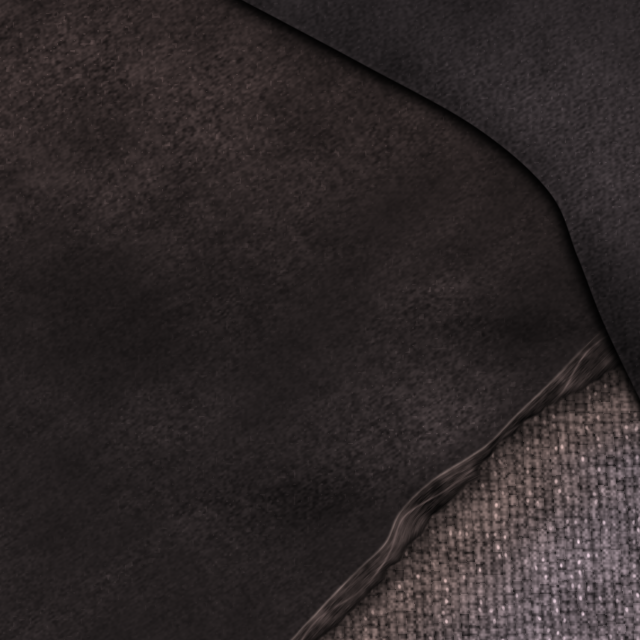
Reproduce this texture procedurally as a Shadertoy shader.

```glsl
#define LEATHER vec3(0.150, 0.130, 0.131)
#define FLAP vec3(0.160, 0.142, 0.147)
#define HEM vec3(0.270, 0.228, 0.222)
#define CLOTH_WARM vec3(0.390, 0.330, 0.318)
#define CLOTH_COOL vec3(0.430, 0.385, 0.405)
#define STITCH_SIZE vec2(0.0142, 0.0165)
#define GRAIN_SCALE 270.0
#define GRAIN_AMOUNT 0.50
#define SHADOW_WIDTH 0.014

// Edge positions x at evenly spaced heights y
const float foldKnots[11] = float[11](1.20, 1.15, 1.10, 1.04, 0.988, 0.941, 0.902, 0.858, 0.745, 0.566, 0.378);
const float hemKnots[11] = float[11](0.456, 0.502, 0.550, 0.601, 0.626, 0.677, 0.755, 0.806, 0.858, 0.906, 0.956);
const float clothKnots[11] = float[11](0.500, 0.552, 0.600, 0.643, 0.688, 0.738, 0.775, 0.838, 0.925, 1.000, 1.050);

float hash(vec2 p) {
    return fract(sin(dot(p, vec2(127.1, 311.7))) * 43758.5);
}

float noise(vec2 p) {
    vec2 i = floor(p), f = fract(p);
    f = f * f * (3.0 - 2.0 * f);
    return mix(mix(hash(i), hash(i + vec2(1, 0)), f.x),
               mix(hash(i + vec2(0, 1)), hash(i + vec2(1, 1)), f.x), f.y);
}

float fbm(vec2 p) {
    float sum = 0.0, amp = 0.5;
    for (int i = 0; i < 5; i++) {
        sum += amp * noise(p);
        p = mat2(1.6, 1.2, -1.2, 1.6) * p + 7.3;
        amp *= 0.5;
    }
    return sum;
}

// Catmull-Rom curve through the knots, straight at both ends
float curve(float k[11], float t) {
    float s = clamp(t, 0.0, 9.999);
    int i = int(s);
    float f = t - float(i);
    float b = k[i], c = k[i + 1];
    float a = i > 0 ? k[max(i - 1, 0)] : 2.0 * b - c;
    float d = i < 9 ? k[min(i + 2, 10)] : 2.0 * c - b;
    return b + 0.5 * f * (c - a + f * (2.0 * a - 5.0 * b + 4.0 * c - d + f * (3.0 * (b - c) + d - a)));
}

// Approximate signed distance, positive to the right of the edge
float edgeDistance(float k[11], vec2 p, float spacing) {
    float t = p.y / spacing;
    float slope = (curve(k, t + 0.1) - curve(k, t - 0.1)) / (0.2 * spacing);
    return (p.x - curve(k, t)) / sqrt(1.0 + slope * slope);
}

float blob(vec2 p, vec2 center, vec2 size) {
    vec2 q = (p - center) / size;
    return exp(-dot(q, q));
}

// Turns x along the hair direction of the hide
vec2 alongHair(vec2 p) {
    return mat2(0.85, -0.53, 0.53, 0.85) * p;
}

// Fine pores, creases and pale scuffs, stronger where the hide is worn
float hideGrain(vec2 p, float wear) {
    vec2 q = alongHair(p);
    float pores = noise(q * GRAIN_SCALE * vec2(0.6, 1.1)) + noise(p * GRAIN_SCALE * 0.8 + 17.0) - 1.0;
    float creases = noise(q * vec2(55.0, 170.0)) - 0.5;
    float scuffs = smoothstep(0.80, 1.0, noise(p * GRAIN_SCALE * 0.7 + 31.0));
    return (pores + 0.4 * creases) * GRAIN_AMOUNT * (0.35 + wear) + scuffs * (0.1 + 0.6 * wear);
}

vec3 leather(vec2 p) {
    float mottling = fbm(alongHair(p) * vec2(5.0, 12.0) + 2.0) - 0.48;
    float patches = fbm(p * 18.0 + 9.0) - 0.48;
    float worn = 0.45 * blob(p, vec2(0.06, 0.92), vec2(0.32, 0.18))
               + 0.48 * blob(p, vec2(0.32, 0.84), vec2(0.12, 0.10))
               + 0.35 * blob(p, vec2(0.08, 0.68), vec2(0.25, 0.08))
               + 0.32 * blob(p, vec2(0.66, 0.78), vec2(0.12, 0.06))
               + 0.30 * blob(p, vec2(0.70, 0.55), vec2(0.16, 0.08))
               + 0.45 * blob(p, vec2(0.63, 0.34), vec2(0.16, 0.09));
    float dark = 0.30 * blob(p, vec2(0.47, 0.22), vec2(0.16, 0.05))
               + 0.32 * blob(p, vec2(0.82, 0.49), vec2(0.13, 0.035))
               + 0.10 * blob(p, vec2(0.25, 0.50), vec2(0.30, 0.10));
    float wear = clamp(worn + mottling * 1.1 + 0.12, 0.0, 1.0);
    float light = 0.95 + worn * 0.58 - dark + mottling * 0.38 + patches * (0.22 + worn);
    vec3 tint = mix(vec3(1), vec3(1.04, 0.99, 0.96), smoothstep(0.3, 0.9, p.y));
    return LEATHER * tint * max(light + hideGrain(p, wear), 0.3);
}

vec3 flap(vec2 p, float d) {
    float worn = 0.50 * blob(p, vec2(0.96, 0.74), vec2(0.12, 0.13))
               + 0.30 * blob(p, vec2(0.80, 0.86), vec2(0.14, 0.08));
    float mottling = fbm(p * vec2(13.0, 10.0) + 4.0) - 0.48;
    float light = 0.80 + 0.20 * smoothstep(0.0, 0.08, d) + worn * 0.65 + mottling * 0.45;
    light -= 0.25 * blob(p, vec2(1.0, 0.47), vec2(0.10, 0.10));
    light += 0.10 * exp(-pow((d - 0.003) / 0.003, 2.0));
    return FLAP * max(light + hideGrain(p + 3.0, 0.15 + worn), 0.25);
}

// Uneven columns of knitted loops with shiny threads
vec3 cloth(vec2 p, float d) {
    vec2 wobble = 0.005 * vec2(noise(p * 45.0), noise(p * 45.0 + 20.0));
    vec2 g = (p + wobble + vec2(p.y * 0.06, 0.0)) / STITCH_SIZE;
    g.y += 0.7 * hash(vec2(floor(g.x), 3.0));
    vec2 id = floor(g), f = fract(g) - 0.5;
    float column = 0.5 + 0.5 * cos(6.2832 * f.x);
    float gapY = smoothstep(0.18, 0.48, abs(f.y)) * (0.4 + 0.6 * hash(id + 2.0));
    vec2 glintOffset = 0.5 * (vec2(hash(id + 5.0), hash(id + 8.0)) - 0.5);
    float glint = smoothstep(0.26, 0.05, length((f - glintOffset) * vec2(1.0, 0.8)));
    float light = 0.80 + 0.32 * column - 0.26 * gapY + 0.30 * (hash(id + 11.0) - 0.5);
    light += 0.60 * (noise(p * 250.0) - 0.5) + 0.35 * (fbm(p * 14.0) - 0.48);
    light += glint * 0.80 * smoothstep(0.55, 1.0, hash(id));
    vec3 color = mix(CLOTH_WARM, CLOTH_COOL, smoothstep(0.04, 0.22, d));
    return color * max(light, 0.3) * mix(0.55, 1.0, smoothstep(0.0, 0.045, d));
}

// Frayed strip with fibres running along the edge
vec3 hem(vec2 p, float d, float toCloth) {
    float along = dot(p, vec2(0.69, 0.72));
    float fibres = noise(vec2(along * 30.0, d * 260.0)) * 0.5 + noise(vec2(along * 90.0, d * 520.0)) * 0.5;
    float light = 0.30 + 0.60 * fibres + 1.1 * (fbm(p * 28.0) - 0.45);
    float strand = d - 0.017 - 0.009 * sin(along * 31.0);
    light += 0.75 * exp(-pow(strand / 0.002, 2.0)) * noise(p * 25.0);
    return HEM * max(light, 0.2) * mix(0.4, 1.0, smoothstep(0.0, 0.014, -toCloth));
}

void mainImage(out vec4 fragColor, in vec2 fragCoord) {
    vec2 p = fragCoord / iResolution.xy;
    float aa = 1.0 / iResolution.y;
    float foldD = edgeDistance(foldKnots, p, 0.1);
    float hemD = edgeDistance(hemKnots, p, 0.05);
    float clothD = edgeDistance(clothKnots, p, 0.05) + 0.010 * (noise(p * 55.0) - 0.5);

    // Layers from the hide up to the cloth
    vec3 color = leather(p);
    color = mix(color, hem(p, hemD, clothD), smoothstep(-aa, aa, hemD));
    color = mix(color, cloth(p, clothD), smoothstep(-0.003, 0.003, clothD));

    // Pale cut edge, fading out under the fold
    float rim = exp(-pow(hemD / 0.0022, 2.0)) * smoothstep(0.50, 0.38, p.y);
    color += vec3(0.23, 0.20, 0.19) * rim * (0.45 + 0.75 * noise(p * 38.0));

    // Contact shadow, then the overlapping flap
    float gap = max(-foldD, 0.0) / SHADOW_WIDTH;
    color *= 1.0 - 0.80 * exp(-gap * gap) - 0.12 * exp(-gap * 0.4);
    color = mix(color, flap(p, foldD), smoothstep(-aa, aa, foldD));
    fragColor = vec4(clamp(color, 0.0, 1.0), 1.0);
}
```
